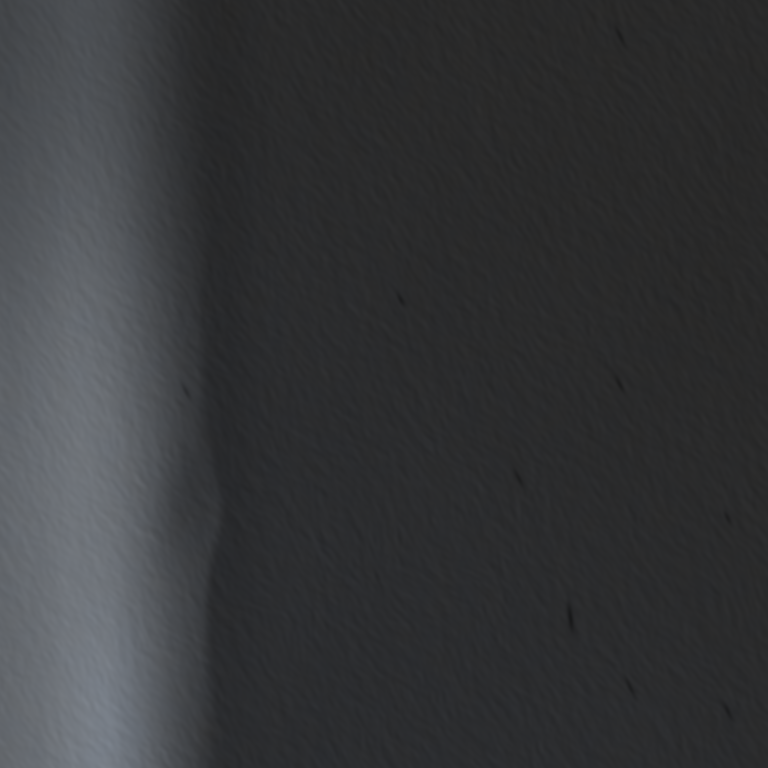
Reproduce this texture procedurally as a three.js fragment shader.

```glsl
varying vec2 vUv;

vec2 hash2(vec2 p) {
  vec3 q = fract(p.xyx * vec3(0.1031, 0.1030, 0.0973));
  q += dot(q, q.yzx + 33.33);
  return fract((q.xx + q.yz) * q.zy);
}

float gradientNoise(vec2 p) {
  vec2 cell = floor(p), f = fract(p);
  vec2 u = f * f * f * (f * (f * 6.0 - 15.0) + 10.0);
  float a = dot(hash2(cell) * 2.0 - 1.0, f);
  float b = dot(hash2(cell + vec2(1, 0)) * 2.0 - 1.0, f - vec2(1, 0));
  float c = dot(hash2(cell + vec2(0, 1)) * 2.0 - 1.0, f - vec2(0, 1));
  float d = dot(hash2(cell + 1.0) * 2.0 - 1.0, f - 1.0);
  return mix(mix(a, b, u.x), mix(c, d, u.x), u.y);
}

// Plaster height: grooves stretched along a falling diagonal
float plasterHeight(vec2 p) {
  p += 0.012 * vec2(gradientNoise(p * 9.0 + 20.0), gradientNoise(p * 9.0 + 60.0));
  vec2 along = vec2(0.55, -0.835);
  vec2 q = vec2(dot(p, along), dot(p, vec2(-along.y, along.x))) + 5.0;
  float height = gradientNoise(q * vec2(42, 95));
  height += 0.55 * gradientNoise(q * vec2(85, 170) + 31.0);
  return height + 0.7 * gradientNoise(q * vec2(18, 38) + 73.0);
}

float bump(vec2 p, vec2 centre, vec2 radius) {
  vec2 d = (p - centre) / radius;
  return exp(-dot(d, d));
}

// Slender dents scattered one per coarse cell
float pits(vec2 p) {
  vec2 grid = p * 7.0, cell = floor(grid);
  vec2 seed = hash2(cell + 17.0);
  vec2 d = fract(grid) - 0.25 - 0.5 * seed;
  d.x += d.y * 0.45;
  return step(0.68, seed.x) * bump(d, vec2(0), vec2(0.025, 0.06 + 0.04 * seed.y));
}

// Share of window light reaching the wall
float windowLight(vec2 p) {
  float wobble = 0.008 * gradientNoise(vec2(3.0, p.y * 9.0));
  float edge = 0.268 + wobble + 0.024 * exp(-pow((p.y - 0.33) / 0.075, 2.0));
  edge += 0.014 * (1.0 - smoothstep(0.0, 0.3, p.y));
  float blur = 0.008 + 0.024 * smoothstep(0.6, 1.0, p.y);
  blur += 0.014 * (1.0 - smoothstep(0.0, 0.2, p.y));
  float rim = 1.0 - smoothstep(edge - blur * 1.6, edge + blur * 0.6, p.x);
  float core = 1.0 - smoothstep(0.11, 0.265, p.x + wobble);
  float spill = mix(0.42, 0.1, smoothstep(0.1, 0.95, p.y));
  float light = rim * mix(core, 1.0, spill * (1.0 - 0.5 * smoothstep(0.18, 0.29, p.x)));
  // Soft shadow notch inside the half-lit strip
  float notch = bump(p, vec2(0.245 + 0.25 * (p.y - 0.35), 0.355), vec2(0.035, 0.085));
  return light * (1.0 - 0.42 * notch);
}

void main() {
  vec2 p = vUv;

  // Unlit wall, warmer and darker toward the upper right
  vec3 wall = mix(vec3(0.170, 0.175, 0.184), vec3(0.160, 0.160, 0.160),
                  smoothstep(0.5, 1.7, p.x + p.y));
  wall += 0.006 * gradientNoise(p * vec2(9, 4) + 11.0);
  wall -= 0.012 * bump(p, vec2(0.295, 0.55), vec2(0.04, 0.6));

  // Lit strip, brightening downward
  float level = mix(0.45, 0.305, smoothstep(0.35, 1.0, p.y));
  level *= mix(0.88, 1.0, smoothstep(0.0, 0.1, p.x));
  level += 0.012 * gradientNoise(p * vec2(22, 4) + 40.0);
  vec3 lit = level * vec3(0.97, 1.01, 1.06);
  lit += vec3(0.045, 0.055, 0.07) * bump(p, vec2(0.15, 0.04), vec2(0.055, 0.16));

  float light = windowLight(p);
  vec3 color = mix(wall, lit, light);

  // Raking relief
  vec2 offset = vec2(0.0022, 0.0014);
  float relief = plasterHeight(p - offset) - plasterHeight(p + offset);
  color *= 1.0 + relief * mix(0.1, 0.055, light);
  color += vec3(-0.004, 0.0, 0.006) * gradientNoise(p * 32.0 + 90.0);

  // Dents and one longer gouge
  float gouge = bump(p, vec2(0.743 - 0.12 * (p.y - 0.195), 0.195), vec2(0.0035, 0.018));
  color *= 1.0 - 0.3 * pits(p) * (1.0 - light) - 0.45 * gouge;

  gl_FragColor = vec4(color, 1.0);
}
```
